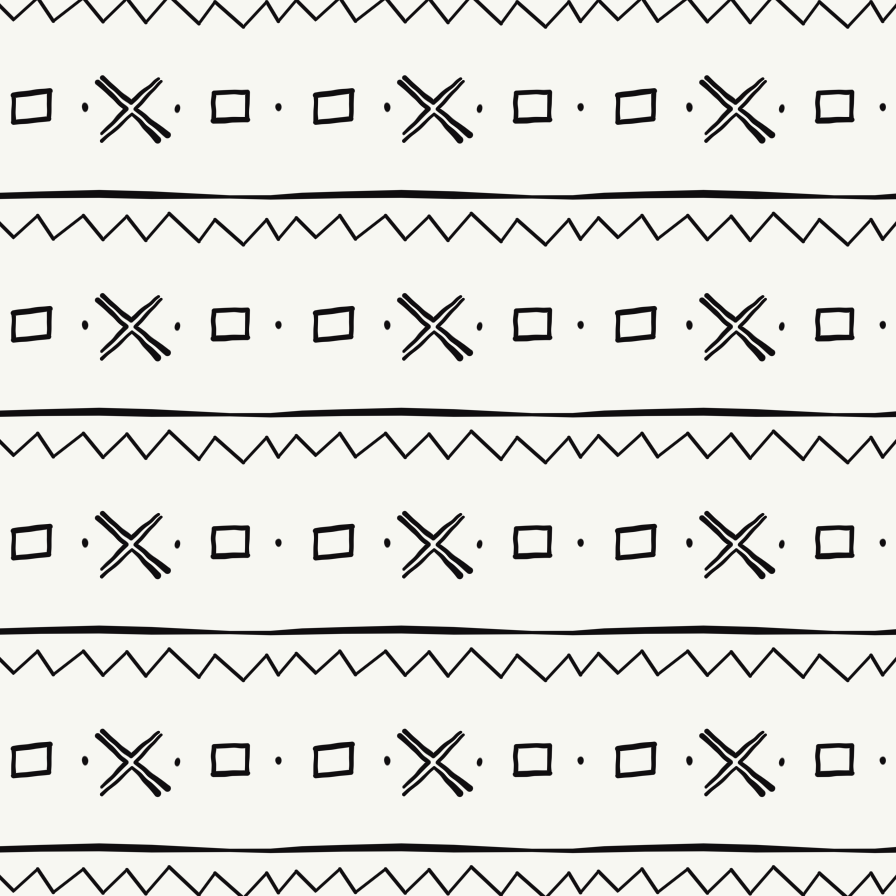
This pattern is drawn by a Shadertoy shader. Its source:

```glsl
const float CANVAS = 768.0;               // design units across the canvas
const vec2 TILE = vec2(259.0, 186.7);     // size of one repeat
const float ROW_TOP = 40.0;               // where a repeat starts, from the top
const vec3 PAPER = vec3(0.97, 0.97, 0.95);
const vec3 INK = vec3(0.06, 0.05, 0.06);
const float WOBBLE = 1.1;                 // unevenness of the hand-drawn marks
const float WOBBLE_SIZE = 8.0;
const float ZIG_THICK = 1.55;             // half widths of falling and rising strokes
const float ZIG_THIN = 1.25;

// Zigzag corners across one repeat
const vec2 ZIG[14] = vec2[14](
    vec2(11.7, 203.5), vec2(32.3, 184.8), vec2(45.7, 204.8), vec2(71.5, 184.8),
    vec2(88.3, 205.3), vec2(108.8, 185.4), vec2(125.0, 206.0), vec2(145.0, 183.0),
    vec2(170.5, 207.0), vec2(184.3, 188.3), vec2(208.6, 209.8), vec2(228.6, 188.3),
    vec2(238.6, 205.0), vec2(254.0, 186.8));

// Rule line: x, centre height, half width
const vec3 RULE[7] = vec3[7](
    vec3(0.0, 167.9, 2.7), vec3(35.0, 167.0, 2.9), vec3(85.0, 166.2, 3.4),
    vec3(130.0, 167.3, 3.3), vec3(197.0, 168.8, 1.4), vec3(232.0, 169.2, 1.9),
    vec3(259.0, 167.9, 2.7));

float hash(vec2 p) {
    return fract(sin(dot(p, vec2(127.1, 311.7))) * 43758.5453);
}

float noise(vec2 p) {
    vec2 i = floor(p), f = fract(p);
    f = f * f * (3.0 - 2.0 * f);
    return mix(mix(hash(i), hash(i + vec2(1, 0)), f.x),
               mix(hash(i + vec2(0, 1)), hash(i + vec2(1, 1)), f.x), f.y);
}

// Brush stroke whose half width runs from ra to rb
float stroke(vec2 p, vec2 a, vec2 b, float ra, float rb) {
    vec2 ab = b - a;
    float t = clamp(dot(p - a, ab) / dot(ab, ab), 0.0, 1.0);
    return length(p - a - ab * t) - mix(ra, rb, t);
}

// Two strokes meeting at a corner; r holds half widths at tip a, corner, tip b
float chevron(vec2 p, vec2 a, vec2 corner, vec2 b, vec3 r) {
    return min(stroke(p, a, corner, r.x, r.y), stroke(p, corner, b, r.y, r.z));
}

// Four-sided outline; r holds half widths of top, right, bottom, left
float frame(vec2 p, vec2 tl, vec2 tr, vec2 br, vec2 bl, vec4 r) {
    float d = min(stroke(p, tl, tr, r.x, r.x), stroke(p, tr, br, r.y, r.y));
    return min(d, min(stroke(p, br, bl, r.z, r.z), stroke(p, bl, tl, r.w, r.w)));
}

float dotMark(vec2 p, vec2 centre, vec2 radius) {
    return (length((p - centre) / radius) - 1.0) * min(radius.x, radius.y);
}

float crossMark(vec2 p) {
    float d = chevron(p, vec2(88, 67), vec2(112.3, 88), vec2(135.5, 67.5), vec3(2.2, 2.0, 1.4));
    d = min(d, chevron(p, vec2(84, 71), vec2(108.3, 93.2), vec2(87, 114.5), vec3(2.3, 2.0, 1.3)));
    d = min(d, chevron(p, vec2(138, 70), vec2(116.3, 93.3), vec2(143.5, 115.5), vec3(1.3, 1.7, 2.9)));
    return min(d, chevron(p, vec2(87.5, 120.5), vec2(113.3, 97.5), vec2(135, 119.5), vec3(1.6, 1.3, 3.1)));
}

float marks(vec2 p) {
    vec2 n = p / WOBBLE_SIZE;
    p += WOBBLE * (vec2(noise(n), noise(n + 37.0)) - 0.5);
    float d = crossMark(p);
    d = min(d, frame(p, vec2(12, 81.5), vec2(42.7, 78), vec2(42, 101.5), vec2(11.5, 105),
                     vec4(2.5, 2.0, 2.2, 2.0)));
    d = min(d, frame(p, vec2(183.3, 80), vec2(212.3, 78.8), vec2(211.6, 102.7), vec2(183, 103.2),
                     vec4(2.0, 2.0, 2.5, 2.0)));
    d = min(d, dotMark(p, vec2(73, 92), vec2(2.6, 3.6)));
    d = min(d, dotMark(p, vec2(152.3, 93.3), vec2(2.4, 3.6)));
    return min(d, dotMark(p, vec2(238.5, 91.8), vec2(2.6, 3.4)));
}

float zigzag(vec2 p) {
    p.x = ZIG[0].x + mod(p.x - ZIG[0].x, TILE.x);
    float d = CANVAS;
    for (int i = 0; i < 14; i++) {
        vec2 next = i < 13 ? ZIG[i + 1] : ZIG[0] + vec2(TILE.x, 0.0);
        float r = next.y > ZIG[i].y ? ZIG_THICK : ZIG_THIN;
        d = min(d, stroke(p, ZIG[i], next, r, r));
    }
    return d;
}

float rule(vec2 p) {
    float d = CANVAS;
    for (int i = 0; i < 6; i++)
        d = min(d, stroke(p, RULE[i].xy, RULE[i + 1].xy, RULE[i].z, RULE[i + 1].z));
    return d;
}

void mainImage(out vec4 fragColor, in vec2 fragCoord) {
    float pixel = CANVAS / iResolution.y;
    vec2 p = vec2(fragCoord.x, iResolution.y - fragCoord.y) * pixel;

    // Fold the canvas into one repeat
    p = vec2(mod(p.x, TILE.x), ROW_TOP + mod(p.y - ROW_TOP, TILE.y));

    float d = min(marks(p), min(zigzag(p), rule(p)));
    float ink = 1.0 - smoothstep(-0.75 * pixel, 0.75 * pixel, d);
    fragColor = vec4(mix(PAPER, INK, ink), 1.0);
}
```
